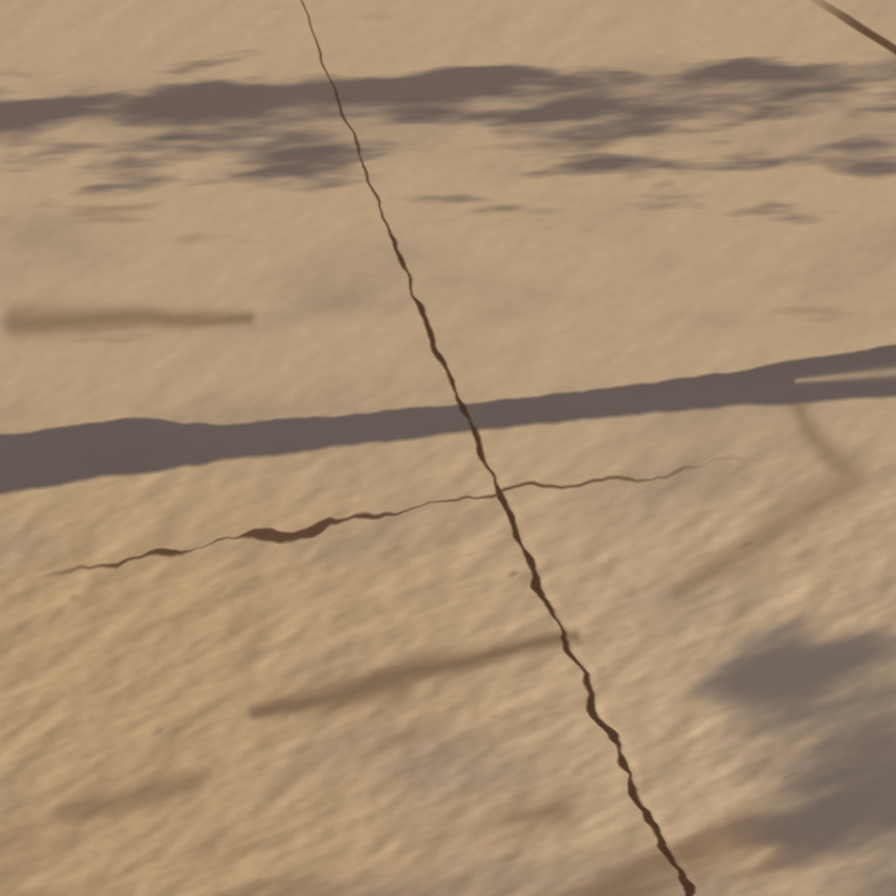
This texture is drawn by a WebGL 1 fragment shader. Its source:

```glsl
precision highp float;
uniform vec2 u_resolution;

const vec3 SAND = vec3(0.715, 0.612, 0.487);
const vec3 DULL_SAND = vec3(0.630, 0.540, 0.445);
const vec3 WARM_SAND = vec3(0.690, 0.570, 0.425);
const vec3 BROWN_SHADE = vec3(0.500, 0.400, 0.310);
const vec3 GREY_SHADE = vec3(0.385, 0.335, 0.318);
const vec3 SOFT_SHADE = vec3(0.430, 0.382, 0.355);
const vec3 CRACK_DARK = vec3(0.250, 0.165, 0.115);

const float EDGE_BLUR = 0.0025;
const float CRACK_WIDTH = 0.0048;
const float CRACK_JITTER = 0.010;
const float RELIEF = 0.085;
const float GRAIN = 0.022;
const vec2 LEAF_SCALE = vec2(5.0, 27.0);
const vec2 BRANCH_SCALE = vec2(4.0, 13.0);
const vec2 RELIEF_SCALE = vec2(15.0, 32.0);

vec2 hashGradient(vec2 cell) {
  vec2 k = vec2(dot(cell, vec2(127.1, 311.7)), dot(cell, vec2(269.5, 183.3)));
  return 2.0 * fract(sin(k) * 43758.55) - 1.0;
}

float gradientNoise(vec2 p) {
  vec2 i = floor(p), f = fract(p);
  vec2 u = f * f * f * (f * (f * 6.0 - 15.0) + 10.0);
  vec2 e = vec2(1.0, 0.0);
  float low = mix(dot(hashGradient(i), f),
                  dot(hashGradient(i + e.xy), f - e.xy), u.x);
  float high = mix(dot(hashGradient(i + e.yx), f - e.yx),
                   dot(hashGradient(i + e.xx), f - e.xx), u.x);
  return mix(low, high, u.y);
}

float fbm(vec2 p) {
  float sum = 0.0, amp = 1.0;
  for (int i = 0; i < 4; i++) {
    sum += amp * gradientNoise(p);
    p = mat2(1.9, 0.25, -0.25, 1.9) * p + 17.3;
    amp *= 0.5;
  }
  return sum;
}

// Shears lines of the given slope level, so noise stretches along them.
vec2 shear(vec2 p, float slope) {
  return vec2(p.x, p.y - slope * p.x);
}

// Soft-sided shadow of a twig between two points.
float twig(vec2 p, vec2 a, vec2 b, float width) {
  vec2 ab = b - a;
  float t = clamp(dot(p - a, ab) / dot(ab, ab), 0.0, 1.0);
  float d = length(p - a - t * ab) / (width * (1.0 - 0.5 * t));
  return exp(-d * d);
}

float crackLine(float dist, float halfWidth) {
  return 1.0 - smoothstep(halfWidth - EDGE_BLUR, halfWidth + EDGE_BLUR, abs(dist));
}

void main() {
  vec2 p = gl_FragCoord.xy / u_resolution;
  float depth = 1.0 - p.y;
  float near = smoothstep(0.65, 0.3, p.y);

  // Sandy ground with broad tone changes
  float tone = fbm(shear(p, 0.1) * vec2(3.0, 9.0) + 4.0);
  vec3 color = mix(SAND, WARM_SAND, 0.75 * near * smoothstep(0.8, 0.2, p.x));
  color = mix(color, DULL_SAND, smoothstep(-0.1, 0.6, tone));

  // Low relief lit from the upper left, plus fine grain
  vec2 q = shear(p, 0.45) * RELIEF_SCALE;
  float height = fbm(q);
  float slope = height - fbm(q + vec2(-0.18, 0.22));
  color *= 1.0 + RELIEF * slope * mix(0.5, 2.2, near);
  color *= 1.0 + GRAIN * fbm(p * vec2(70.0, 110.0));
  float pits = smoothstep(0.52, 0.85, height) * near;
  color = mix(color, BROWN_SHADE, 0.7 * pits);

  // Brown streaks, near left and faintly in the middle distance
  float branches = fbm(shear(p, 0.3) * BRANCH_SCALE + 31.0);
  float nearLeft = smoothstep(0.34, 0.0, p.y);
  float streaks = smoothstep(0.0, 0.6, branches + 0.55 * nearLeft - 0.4) * near;
  float farStreaks = fbm(shear(p, 0.05) * vec2(4.0, 24.0) + 9.0);
  streaks = max(streaks, 0.6 * smoothstep(0.3, 0.7, farStreaks) * (1.0 - near));
  color = mix(color, BROWN_SHADE, 0.85 * streaks);

  // Single twig shadows with ragged outlines
  vec2 w = p + 0.02 * vec2(tone, branches);
  float twigs = twig(w, vec2(0.44, 0.235), vec2(0.28, 0.205), 0.017);
  twigs = max(twigs, twig(w, vec2(0.42, 0.235), vec2(0.64, 0.29), 0.015));
  twigs = max(twigs, 0.8 * twig(w, vec2(0.02, 0.635), vec2(0.28, 0.645), 0.016));
  twigs = max(twigs, 0.55 * twig(w, vec2(0.95, 0.47), vec2(0.76, 0.35), 0.020));
  twigs = max(twigs, 0.55 * twig(w, vec2(0.95, 0.47), vec2(0.89, 0.55), 0.016));
  color = mix(color, BROWN_SHADE * 0.92, 0.8 * twigs);

  // Dappled foliage shadow across the top
  float leaves = fbm(shear(p, 0.06) * LEAF_SCALE);
  float canopy = smoothstep(0.66, 0.85, p.y) * smoothstep(0.985, 0.90, p.y);
  float limb = exp(-pow((p.y - 0.872 - 0.06 * p.x - 0.02 * leaves) / 0.018, 2.0));
  float dapple = smoothstep(-0.1, 0.4, leaves + 0.95 * canopy + 0.3 * limb - 0.87);
  color = mix(color, GREY_SHADE, 0.86 * dapple);

  // Blurred shadow to the right of the main crack
  float crackX = 0.336 + 0.365 * depth + 0.067 * depth * depth;
  float corner = smoothstep(-0.03, 0.24, p.x - crackX) * smoothstep(0.40, 0.24, p.y);
  float blurred = smoothstep(-0.15, 0.55, 0.9 * branches + 1.05 * corner - 0.72);
  color = mix(color, SOFT_SHADE, 0.92 * blurred);

  // Long pole shadow with a slit of light at its right end
  float ragged = 0.006 * fbm(vec2(p.x * 14.0, 2.0));
  float top = 0.515 + 0.03 * p.x + 0.07 * p.x * p.x + ragged
            + 0.013 * exp(-pow((p.x - 0.13) / 0.07, 2.0));
  float bottom = 0.447 + 0.16 * p.x - 0.05 * p.x * p.x - ragged;
  float pole = smoothstep(-EDGE_BLUR, EDGE_BLUR, top - p.y)
             * smoothstep(-EDGE_BLUR, 2.0 * EDGE_BLUR, p.y - bottom);
  pole *= 1.0 - 0.7 * twig(p, vec2(1.0, 0.585), vec2(0.89, 0.575), 0.006);
  color = mix(color, GREY_SHADE * (1.0 + 0.05 * tone), 0.95 * pole);

  // Main crack, wider and more broken towards the viewer
  float wander = CRACK_JITTER * fbm(vec2(p.y * 22.0, 5.0));
  float gape = 0.75 + 1.5 * gradientNoise(p * vec2(30.0, 42.0));
  float mainDist = p.x - crackX - wander * (0.6 + depth);
  float mainWidth = CRACK_WIDTH * gape * smoothstep(-0.15, 0.7, depth);
  float crack = crackLine(mainDist, mainWidth);
  float rim = exp(-pow((mainDist - 0.010) / 0.005, 2.0));
  color *= 1.0 + 0.05 * rim * near;

  // Cross crack, open at the left and fading to the right
  float crossY = 0.348 + 0.2 * p.x - 0.04 * p.x * p.x;
  float crossDist = p.y - crossY - 0.018 * fbm(vec2(p.x * 13.0, 8.0));
  float opening = 0.35 + 0.9 * exp(-pow((p.x - 0.28) / 0.11, 2.0));
  float crossWidth = CRACK_WIDTH * opening * (0.8 + 2.2 * gradientNoise(p * 24.0 + 3.0));
  float crossFade = smoothstep(0.02, 0.15, p.x) * smoothstep(0.88, 0.60, p.x);
  crack = max(crack, 0.85 * crossFade * crackLine(crossDist, crossWidth));

  // Joint in the far right corner
  float jointDist = p.y - 1.0 + 0.62 * (p.x - 0.91) - 0.4 * wander;
  crack = max(crack, 0.8 * smoothstep(0.88, 0.97, p.x) * crackLine(jointDist, 0.005));
  color = mix(color, CRACK_DARK, 0.88 * crack);

  gl_FragColor = vec4(color, 1.0);
}
```
